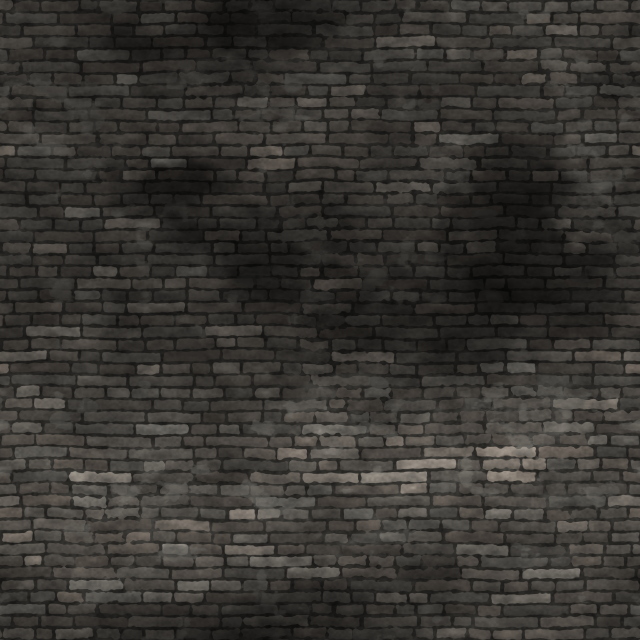
This texture is drawn by a WebGL 1 fragment shader. Its source:

```glsl
precision highp float;
// Seamless wall of old charcoal bricks: uneven thin courses, dark joints, soot stains and worn patches.

uniform vec2 u_resolution;

#define ROWS 53.0          // courses up the canvas
#define SLOTS 22.0         // short bricks along a course, even
#define BED_JOINT 0.0033   // joint between courses
#define HEAD_JOINT 0.0044  // joint between neighbours
#define JOINT_JITTER 0.42  // shift of upright joints, in slots
#define WAVINESS 0.0045    // sag of the courses
#define ROUGHNESS 0.0042   // raggedness of brick edges
#define STAIN 1.15         // strength of large stains
#define BRICK_VARIATION 0.34
#define BRICK_COLOR vec3(0.240, 0.234, 0.221)
#define MORTAR_COLOR vec3(0.128, 0.125, 0.116)

float hash(vec2 p) {
  return fract(sin(dot(p, vec2(127.1, 311.7))) * 43758.5453);
}

// Value noise that wraps after a whole number of cells
float noise(vec2 uv, vec2 cells, float seed) {
  vec2 p = uv * cells;
  vec2 i = floor(p);
  vec2 f = fract(p);
  f = f * f * (3.0 - 2.0 * f);
  vec2 a = mod(i, cells) + seed;
  vec2 b = mod(i + 1.0, cells) + seed;
  return mix(mix(hash(a), hash(vec2(b.x, a.y)), f.x),
             mix(hash(vec2(a.x, b.y)), hash(b), f.x), f.y);
}

float fbm(vec2 uv, vec2 cells, float seed) {
  float sum = 0.0;
  float gain = 0.5;
  for (int k = 0; k < 5; k++) {
    sum += gain * noise(uv, cells, seed);
    cells *= 2.0;
    seed += 17.3;
    gain *= 0.5;
  }
  return sum / 0.96875;
}

// Position of an upright joint, in slots
float joint(float k, float row) {
  return k + (hash(vec2(mod(k, SLOTS), row + 71.0)) - 0.5) * JOINT_JITTER;
}

float roundedBox(vec2 p, vec2 halfSize, float radius) {
  vec2 q = abs(p) - halfSize + radius;
  return length(max(q, 0.0)) + min(max(q.x, q.y), 0.0) - radius;
}

// Broad light and dark bands with blotches, about 1.0
float wallTone(vec2 uv) {
  float turn = 6.2831853;
  float bands = 0.16 * cos(2.0 * turn * (uv.y - 0.24)) + 0.14 * sin(turn * uv.y);
  float soot = smoothstep(0.50, 0.72, fbm(uv, vec2(5.0, 7.0), 31.0));
  float upper = 0.5 - 0.5 * sin(turn * uv.y);
  float blotch = fbm(uv, vec2(4.0, 6.0), 5.0) - 0.5;
  return (1.0 + bands + STAIN * blotch) * (1.0 - soot * mix(0.15, 0.5, upper));
}

void main() {
  vec2 uv = gl_FragCoord.xy / u_resolution;
  float pixel = 1.0 / min(u_resolution.x, u_resolution.y);

  // Sagging courses
  float sag = noise(uv, vec2(14.0, 11.0), 3.0) + 0.5 * noise(uv, vec2(37.0, 29.0), 9.0) - 0.75;
  float y = (uv.y + WAVINESS * sag) * ROWS;
  float row = mod(floor(y), ROWS);

  // Slot of this point, with pairs of slots joined into long bricks
  float x = uv.x * SLOTS + hash(vec2(row, 4.7)) * SLOTS;
  float slot = floor(x);
  if (x < joint(slot, row)) slot -= 1.0;
  else if (x > joint(slot + 1.0, row)) slot += 1.0;
  float first = 2.0 * floor(slot * 0.5);
  float longShare = mix(0.22, 0.78, mod(row, 2.0));
  bool isLong = hash(vec2(mod(first, SLOTS), row + 19.0)) < longShare;
  float start = isLong ? first : slot;
  float left = joint(start, row);
  float right = joint(isLong ? first + 2.0 : slot + 1.0, row);
  vec2 id = vec2(mod(start, SLOTS), row);

  // Brick outline, ragged and slightly varied in height
  vec2 local = vec2((x - 0.5 * (left + right)) / SLOTS, (fract(y) - 0.5) / ROWS);
  vec2 size = vec2((right - left) / SLOTS - HEAD_JOINT, 1.0 / ROWS - BED_JOINT);
  size.y -= 0.0014 * hash(id + 43.0);
  float wear = smoothstep(0.45, 0.68, fbm(uv, vec2(6.0, 8.0), 57.0));
  float ragged = noise(uv, vec2(110.0, 130.0), 13.0) + 0.5 * noise(uv, vec2(230.0), 23.0) - 0.75;
  float dist = roundedBox(local, 0.5 * size, 0.003) + ROUGHNESS * ragged * (0.6 + 0.7 * wear);
  float soft = max(0.0012, 0.8 * pixel);
  float brick = 1.0 - smoothstep(-soft, soft, dist);

  // Brick face: own shade, mottling, grain and a lit upper edge
  float pick = hash(id + 87.0);
  float shade = 1.0 + BRICK_VARIATION * (pick - 0.5) + 0.25 * smoothstep(0.86, 0.97, pick);
  float mottle = fbm(uv, vec2(48.0, 80.0), 41.0) - 0.5;
  float grain = noise(uv, vec2(256.0), 61.0) - 0.5;
  shade *= 1.0 + 0.55 * mottle + 0.14 * grain + 9.0 * local.y;
  vec3 face = BRICK_COLOR * shade;
  face *= mix(vec3(1.0), vec3(1.04, 0.985, 0.96), hash(id + 29.0));

  // Joints: deep gaps, with old mortar smeared over worn areas
  float smear = wear * smoothstep(0.42, 0.65, fbm(uv, vec2(30.0, 44.0), 77.0));
  vec3 mortar = MORTAR_COLOR * (1.0 + 0.9 * mottle + 0.3 * grain);
  mortar = mix(mortar, BRICK_COLOR * (0.88 + mottle), 0.65 * smear);
  vec3 color = mix(mortar, face, brick);

  // Pale flaked spots
  float flake = smoothstep(0.66, 0.74, fbm(uv, vec2(22.0, 30.0), 93.0));
  color = mix(color, BRICK_COLOR * (1.25 + 0.6 * mottle), 0.6 * flake);

  gl_FragColor = vec4(color * wallTone(uv), 1.0);
}
```
